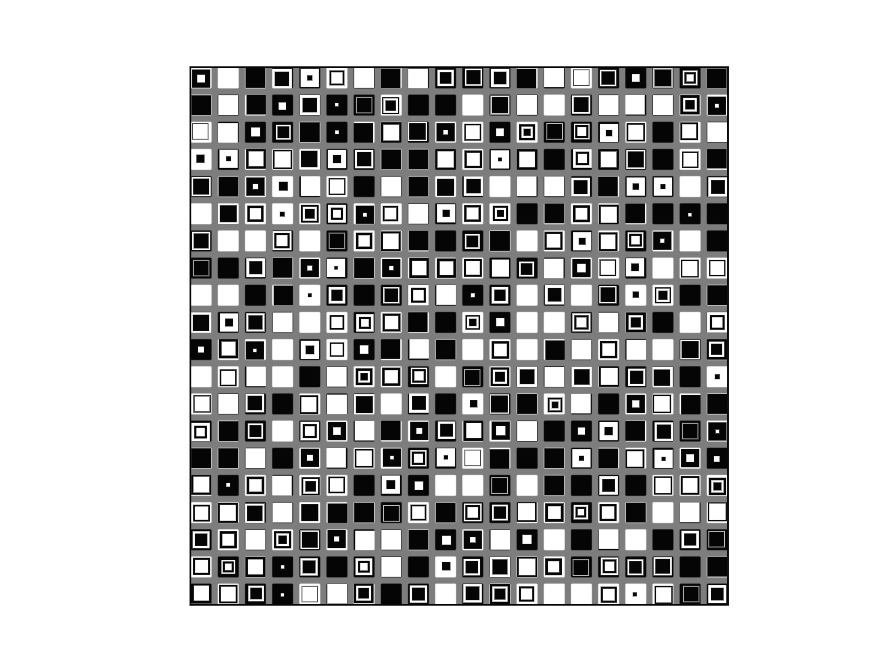
Give the GLSL for this pattern, as a WebGL 2 fragment shader.

```glsl
#version 300 es
precision highp float;
// Framed grid of black and white tiles on grey, each holding random nested squares.

#define TILES 20.0        // tiles across and down
#define GAP 0.267         // gap between tiles, in tile widths
#define FRAME_SIZE 0.8    // frame side, in canvas heights
#define FRAME_CENTRE vec2(0.5125, 0.5)
#define FRAME_HALF_LINE 0.0016
#define CORNER 0.16       // corner radius, in tile half-widths
#define SOLID 0.42        // cumulative shares of the tile kinds
#define RINGED 0.76
#define DOTTED 0.91
#define BLACK vec3(0.02)
#define GREY vec3(0.49)
#define WHITE vec3(1.0)

uniform vec2 u_resolution;
out vec4 fragColor;

float hash(vec2 cell, float seed) {
  vec3 p = fract(vec3(cell, seed) * vec3(0.1031, 0.1130, 0.0973));
  p += dot(p, p.yzx + 33.33);
  return fract((p.x + p.y) * p.z);
}

float squareDistance(vec2 p) {
  return max(abs(p.x), abs(p.y));
}

float roundedSquare(vec2 p, float halfSide, float radius) {
  vec2 q = abs(p) - halfSide + radius;
  return length(max(q, 0.0)) + min(max(q.x, q.y), 0.0) - radius;
}

// Radii at which a tile changes colour, from the core outwards; 9 means none.
vec3 ringRadii(vec2 cell) {
  float kind = hash(cell, 1.0);
  float size = hash(cell, 2.0);
  float width = mix(0.11, 0.28, hash(cell, 3.0));
  float extra = hash(cell, 4.0);
  if (kind < SOLID) {
    if (extra < 0.1) return vec3(0.7, 0.76, 9.0);
    return vec3(extra < 0.6 ? 0.93 : 9.0, 9.0, 9.0);
  }
  if (kind < RINGED) {
    float core = mix(0.52, 0.8, size);
    return vec3(core, core + width, 9.0);
  }
  if (kind < DOTTED) {
    return vec3(mix(0.14, 0.45, size), extra < 0.6 ? 0.85 : 9.0, 9.0);
  }
  float core = mix(0.3, 0.52, size);
  return vec3(core, core + 0.2, core + 0.2 + width);
}

// Brightness of a tile at p, where the tile spans -1 to 1.
float tileTone(vec2 p, vec2 cell, float pixel) {
  vec3 radii = ringRadii(cell);
  vec2 drift = vec2(hash(cell, 5.0), hash(cell, 6.0)) - 0.5;
  drift *= 0.2 * step(0.4, hash(cell, 7.0));
  float d = squareDistance(p - drift);
  float tone = step(0.5, hash(cell, 8.0));
  for (int i = 0; i < 3; i++) {
    float outside = smoothstep(-0.6, 0.6, (d - radii[i]) / pixel);
    tone += outside - 2.0 * tone * outside;
  }
  return tone;
}

void main() {
  float side = FRAME_SIZE * u_resolution.y;
  vec2 p = (gl_FragCoord.xy - FRAME_CENTRE * u_resolution) / side;
  float pixel = 1.0 / side;

  // Grid whose outer tiles touch the frame
  float pitch = 1.0 + GAP;
  float span = TILES * pitch - GAP;
  vec2 grid = ((p + 0.5) * span + 0.5 * GAP) / pitch;
  vec2 cell = floor(grid);
  vec2 local = (fract(grid) - 0.5) * 2.0 * pitch;
  float localPixel = 2.0 * span * pixel;

  // Tile with a soft rim that fades into the grey
  float tone = tileTone(local, cell, localPixel);
  float rim = roundedSquare(local, 1.0, CORNER);
  float fade = smoothstep(-max(0.1, 0.6 * localPixel), max(0.05, 0.5 * localPixel), rim);
  vec3 colour = mix(mix(BLACK, WHITE, tone), GREY, fade);

  // White margin and thin frame
  float edge = squareDistance(p) - 0.5;
  colour = mix(colour, WHITE, smoothstep(-0.5, 0.5, edge / pixel));
  float line = smoothstep(-0.5, 0.5, (FRAME_HALF_LINE - abs(edge)) / pixel);
  colour = mix(colour, BLACK, line);
  fragColor = vec4(colour, 1.0);
}
```
